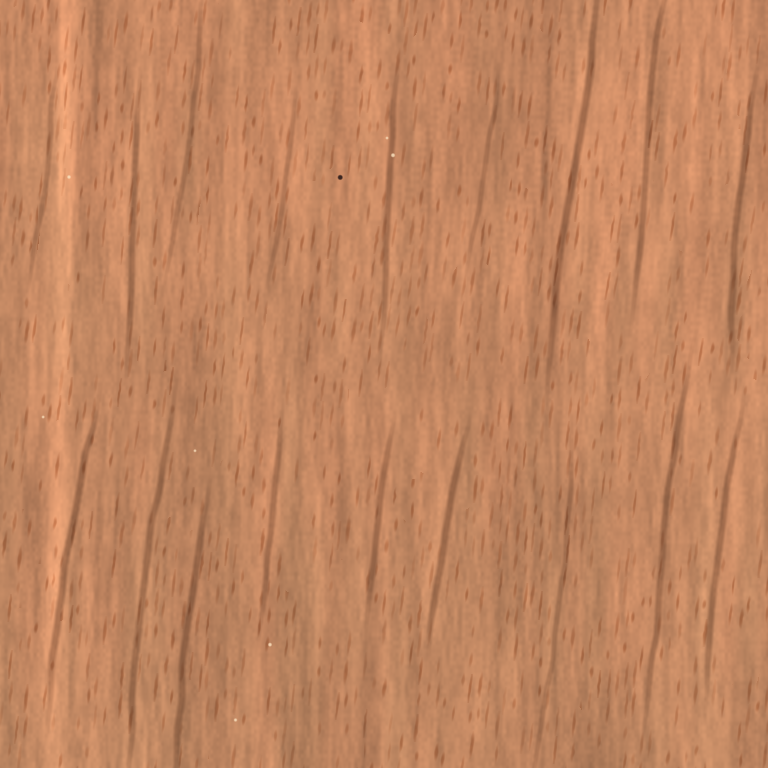
Give the GLSL for this texture, as a Shadertoy shader.

```glsl
// Planed reddish-brown wood with slanted dark veins, fine fibres and small pores.

const vec3 WOOD_WARM = vec3(0.785, 0.535, 0.388);
const vec3 WOOD_DULL = vec3(0.748, 0.530, 0.384);
const vec3 VEIN_TINT = vec3(0.76, 0.73, 0.71);
const vec3 PORE_TINT = vec3(0.86, 0.76, 0.68);
const vec3 CHIP_COLOR = vec3(0.98, 0.88, 0.74);
const vec3 PIT_COLOR = vec3(0.16, 0.10, 0.10);

const int VEIN_COLUMNS = 9;
const int VEIN_TIERS = 2;
const int CHIP_COUNT = 7;
const float VEIN_WIDTH = 0.0058;
const float VEIN_SLOPE = 0.12;
const vec2 PORE_GRID = vec2(88.0, 27.0);
const float PORE_SHARE = 0.42;

float hash(vec2 p) {
    return fract(sin(dot(p, vec2(127.1, 311.7))) * 43758.5453);
}

float noise(vec2 p) {
    vec2 i = floor(p);
    vec2 f = fract(p);
    f = f * f * (3.0 - 2.0 * f);
    float low = mix(hash(i), hash(i + vec2(1.0, 0.0)), f.x);
    float high = mix(hash(i + vec2(0.0, 1.0)), hash(i + vec2(1.0, 1.0)), f.x);
    return mix(low, high, f.y);
}

float signedNoise(vec2 p) {
    return noise(p) - 0.5;
}

float bump(float x, float center, float width) {
    float d = (x - center) / width;
    return exp(-d * d);
}

// Lightness change from wide bands down to single fibres.
float fibreTone(vec2 p) {
    float tone = 0.09 * signedNoise(p * vec2(13.0, 1.3));
    tone += 0.06 * signedNoise(p * vec2(9.0, 6.0) + 17.0);
    tone += 0.10 * signedNoise(p * vec2(48.0, 3.5) + 31.0);
    tone += 0.13 * signedNoise(p * vec2(125.0, 9.0) + 53.0);
    tone += 0.10 * signedNoise(p * vec2(210.0, 40.0) + 71.0);
    tone += 0.06 * signedNoise(p * vec2(260.0, 190.0) + 97.0);
    return tone;
}

// Long tapered veins leaning to the right; x is the vein, y a pale left rim.
vec2 veins(vec2 p, float px) {
    vec2 result = vec2(0.0);
    for (int i = 0; i < VEIN_COLUMNS; i++) {
        for (int j = 0; j < VEIN_TIERS; j++) {
            vec2 id = vec2(float(i), float(j));
            float r1 = hash(id + 3.1);
            float r2 = hash(id + 11.7);
            float r3 = hash(id + 23.3);
            float r4 = hash(id + 41.9);
            vec2 center = vec2((id.x + 0.15 + 0.7 * r1) / float(VEIN_COLUMNS),
                               0.24 + 0.55 * id.y + 0.18 * (r2 - 0.5));
            float halfLength = mix(0.13, 0.33, r3);
            float y = p.y - center.y;
            float bend = 0.007 * sin(9.0 * y + 6.3 * r4)
                       + 0.005 * signedNoise(vec2(p.y * 22.0, r1 * 90.0));
            float d = p.x - center.x - y * VEIN_SLOPE * mix(0.7, 1.3, r2) - bend;
            float taper = 1.0 - smoothstep(0.45, 1.0, abs(y) / halfLength);
            float width = VEIN_WIDTH * mix(0.65, 1.1, r4) * mix(0.45, 1.0, taper);
            float depth = taper * mix(0.5, 1.0, r4);
            float line = 1.0 - smoothstep(0.25 * width, width + px, abs(d));
            float rim = bump(d, -1.9 * width, width);
            result = max(result, depth * vec2(line, rim));
        }
    }
    return result;
}

// Short upright reddish dashes, gathered in loose patches.
float pores(vec2 p, float px) {
    vec2 q = p * PORE_GRID;
    q.y += hash(vec2(floor(q.x), 5.0));
    vec2 id = floor(q);
    vec2 offset = vec2(mix(0.3, 0.7, hash(id + 7.0)), 0.5);
    vec2 d = (fract(q) - offset) / PORE_GRID;
    d.x -= 0.10 * d.y + 0.0012 * signedNoise(p * 150.0);
    vec2 size = vec2(mix(0.0012, 0.0024, hash(id + 13.0)),
                     mix(0.005, 0.016, hash(id + 19.0)));
    float patches = noise(p * vec2(16.0, 7.0) + 29.0);
    float present = step(hash(id + 37.0), PORE_SHARE * (0.4 + 1.2 * patches));
    float dash = 1.0 - smoothstep(0.3, 1.0 + px / size.x, length(d / size));
    return dash * present * mix(0.35, 1.0, hash(id + 61.0));
}

float dotMask(vec2 p, vec2 center, float radius, float px) {
    return 1.0 - smoothstep(radius - px, radius + px, length(p - center));
}

void mainImage(out vec4 fragColor, in vec2 fragCoord) {
    float px = 1.0 / iResolution.y;
    vec2 p = fragCoord * px;

    // Gently wavering grain, redder towards the top.
    vec2 grain = p;
    grain.x += 0.012 * signedNoise(p * vec2(5.0, 4.0)) - 0.025 * p.y;
    float warmth = 0.15 + 0.7 * p.y + 0.8 * signedNoise(grain * vec2(35.0, 5.0) + 83.0);
    vec3 color = mix(WOOD_DULL, WOOD_WARM, clamp(warmth, 0.0, 1.0));

    // Fibres, with a bright band and its shadow near the left edge.
    float tone = fibreTone(grain);
    tone += 0.13 * bump(grain.x, 0.065, 0.017);
    tone -= 0.10 * bump(grain.x, 0.105, 0.018) * smoothstep(0.35, 0.95, p.y);
    color *= 1.0 + tone;

    color *= mix(vec3(1.0), PORE_TINT, pores(grain, px));
    vec2 vein = veins(p, px);
    color *= 1.0 + 0.035 * vein.y;
    color *= mix(vec3(1.0), VEIN_TINT, vein.x);

    // Scattered pale chips and one dark pit.
    for (int i = 0; i < CHIP_COUNT; i++) {
        vec2 id = vec2(float(i), 9.0);
        vec2 center = vec2(hash(id), hash(id + 4.0));
        float radius = mix(0.0015, 0.004, pow(hash(id + 8.0), 3.0));
        color = mix(color, CHIP_COLOR, 0.85 * dotMask(p, center, radius, px));
    }
    color = mix(color, PIT_COLOR, 0.9 * dotMask(p, vec2(0.443, 0.769), 0.003, px));

    fragColor = vec4(clamp(color, 0.0, 1.0), 1.0);
}
```
